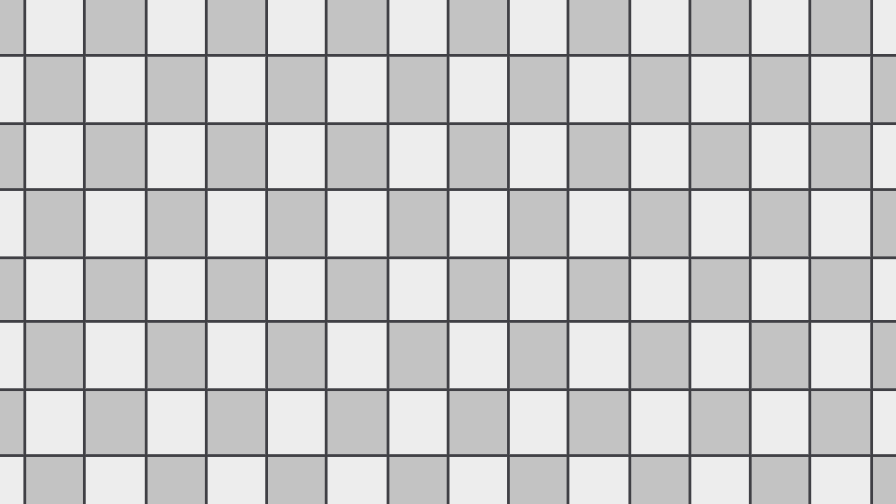
Give the GLSL for this pattern, as a WebGL 2 fragment shader.

```glsl
#version 300 es
precision highp float;

uniform vec2 u_resolution;
out vec4 fragColor;

// Lengths are fractions of the canvas height
const vec2 CELL = vec2(0.11995, 0.13195);
const vec2 ORIGIN = vec2(0.0492, 0.0961);
const float LINE_WIDTH = 0.0055;

// Line shifts in cells, repeating every four lines
const vec4 COLUMN_SHIFT = vec4(0.0, -0.015, 0.008, 0.002);
const vec4 ROW_SHIFT = vec4(0.0, -0.009, 0.0175, -0.026);

const vec3 LIGHT_TILE = vec3(0.93);
const vec3 GREY_TILE = vec3(0.765);
const vec3 LINE_COLOUR = vec3(0.25, 0.25, 0.27);

// Smooth coverage of a line at distance d from its centre
float lineCoverage(float d, float pixel) {
    return clamp((0.5 * LINE_WIDTH - abs(d)) / pixel + 0.5, 0.0, 1.0);
}

void main() {
    vec2 p = gl_FragCoord.xy / u_resolution.y;
    float pixel = 1.0 / u_resolution.y;

    // Signed distance to the nearest column and row lines
    vec2 grid = (p - ORIGIN) / CELL;
    vec2 nearest = floor(grid + 0.5);
    ivec2 slot = ivec2(nearest) & 3;
    vec2 shift = vec2(COLUMN_SHIFT[slot.x], ROW_SHIFT[slot.y]);
    vec2 d = (grid - nearest - shift) * CELL;

    // Checkerboard, switching under the shifted lines
    vec2 tile = nearest - 1.0 + step(0.0, d);
    float parity = mod(tile.x + tile.y, 2.0);
    vec3 colour = mix(LIGHT_TILE, GREY_TILE, parity);

    // Grid lines
    float ink = max(lineCoverage(d.x, pixel), lineCoverage(d.y, pixel));
    fragColor = vec4(mix(colour, LINE_COLOUR, ink), 1.0);
}
```
